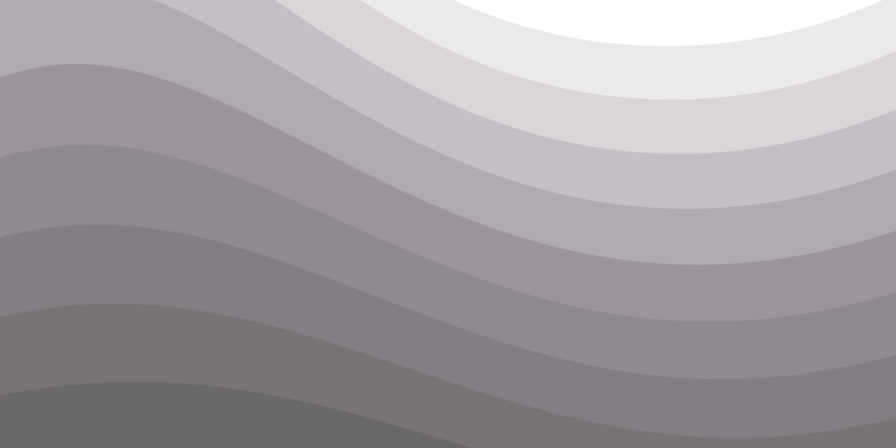
This background is drawn by a Shadertoy shader. Its source:

```glsl
// Layered waves: stacked smooth bands fading from white at the top to dark mauve grey.

const float PI = 3.14159265;
const int BANDS = 10;

// Band colours from top to bottom
const vec3 bandColor[BANDS] = vec3[BANDS](
    vec3(1.0),
    vec3(0.922, 0.914, 0.922),
    vec3(0.851, 0.835, 0.847),
    vec3(0.773, 0.745, 0.769),
    vec3(0.690, 0.667, 0.690),
    vec3(0.620, 0.576, 0.608),
    vec3(0.565, 0.537, 0.565),
    vec3(0.518, 0.490, 0.518),
    vec3(0.471, 0.455, 0.463),
    vec3(0.416, 0.408, 0.416));

// Depth below the top of the upper edge of band i (1 to 9) at position x
float waveDepth(float x, float i) {
    float j = i - 5.0;
    vec2 crest = vec2(0.141 + 0.000224 * i * i * i,
                      0.143 + 0.181 * j - 0.00091 * j * j);
    vec2 trough = vec2(1.477 + 0.0078 * i + 0.00161 * i * i,
                       0.591 + 0.1258 * j + 0.00096 * j * j);

    // Cosine swing from crest to trough, skewed more in the upper waves
    float u = (x - crest.x) / (trough.x - crest.x);
    float skew = 0.08 * (9.0 - i) * (1.0 - 0.48 * u);
    float phase = u + skew * u * (1.0 - u);
    return mix(crest.y, trough.y, 0.5 - 0.5 * cos(PI * phase));
}

void mainImage(out vec4 fragColor, in vec2 fragCoord) {
    // x runs from 0 to 2, depth from 0 at the top to 1 at the bottom
    vec2 uv = fragCoord / iResolution.xy;
    float x = 2.0 * uv.x;
    float depth = 1.0 - uv.y;

    // Paint each lower band over the ones above it
    vec3 color = bandColor[0];
    for (int i = 1; i < BANDS; i++) {
        float d = depth - waveDepth(x, float(i));
        float coverage = clamp(0.5 + d / max(fwidth(d), 1e-5), 0.0, 1.0);
        color = mix(color, bandColor[i], coverage);
    }

    fragColor = vec4(color, 1.0);
}
```
